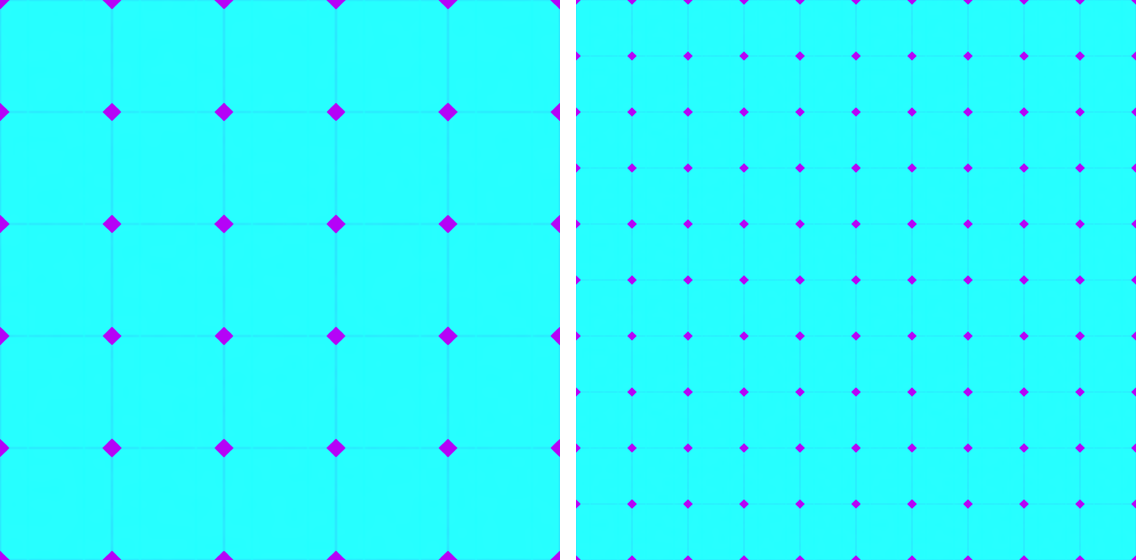
Left: one tile. Right: repeated 2 by 2.
Give the GLSL for this pattern, as a WebGL 2 fragment shader.

```glsl
#version 300 es
precision highp float;
// Cyan square tiles with faint blue joints and small violet diamonds at the corners.

uniform vec2 u_resolution;
out vec4 fragColor;

const float REPEATS = 5.0;
const vec3 TILE_CYAN = vec3(0.15, 1.0, 1.0);
const vec3 JOINT_BLUE = vec3(0.17, 0.89, 1.0);
const vec3 DIAMOND_VIOLET = vec3(0.71, 0.01, 0.97);

float hash(vec2 p) {
    vec3 q = fract(vec3(p.xyx) * 0.1031);
    q += dot(q, q.yzx + 33.33);
    return fract((q.x + q.y) * q.z);
}

// Value noise that wraps after the given whole period.
float wrappedNoise(vec2 p, float period) {
    vec2 cell = floor(p);
    vec2 f = smoothstep(0.0, 1.0, fract(p));
    vec2 a = mod(cell, period);
    vec2 b = mod(cell + 1.0, period);
    return mix(mix(hash(a), hash(vec2(b.x, a.y)), f.x),
               mix(hash(vec2(a.x, b.y)), hash(b), f.x), f.y);
}

// Soft-edged stripe centred on zero.
float stripe(float offset, float halfWidth, float blur) {
    return 1.0 - smoothstep(halfWidth - blur, halfWidth + blur, abs(offset));
}

// Signed distance to a diamond with slightly rounded corners.
float diamond(vec2 p, vec2 radii, float rounding) {
    vec2 q = abs(p) / radii;
    float flatSide = (q.x + q.y - 1.0) * min(radii.x, radii.y) * 0.7071;
    float tip = max(abs(p.x) - radii.x, abs(p.y) - radii.y) + rounding;
    return max(flatSide, tip);
}

void main() {
    vec2 uv = gl_FragCoord.xy / u_resolution;
    vec2 grid = uv * REPEATS;
    float pixel = REPEATS / min(u_resolution.x, u_resolution.y);

    // Offset from the nearest grid corner, and that corner's wrapped index.
    vec2 local = fract(grid + 0.5) - 0.5;
    vec2 corner = mod(floor(grid + 0.5), REPEATS);

    // Nearly invisible mottling and vertical bands at the tile quarters.
    float mottle = wrappedNoise(uv * 40.0, 40.0);
    float band = stripe(abs(local.x) - 0.25, 0.008, 0.006 + 0.5 * pixel);
    vec3 color = TILE_CYAN + vec3(0.008, 0.0, 0.0) * (mottle - 0.5);
    color.r -= 0.012 * band;

    // Joints: upright ones are stronger, level ones thin out at the quarters.
    float blur = 0.006 + 0.4 * pixel;
    float wear = mix(0.8, 1.0, wrappedNoise(uv * 60.0, 60.0));
    float upright = stripe(local.x, 0.011, blur) * 0.9;
    float level = stripe(local.y, 0.010, blur) * 0.75 * (1.0 - 0.7 * band);
    color = mix(color, JOINT_BLUE, max(upright, level) * wear);

    // Corner diamonds with a slight difference in size and a wavering edge.
    vec2 radii = vec2(0.086, 0.084) + 0.003 * (hash(corner + 7.0) - 0.5);
    float waver = 0.002 * (wrappedNoise(uv * 180.0, 180.0) - 0.5);
    float d = diamond(local, radii, 0.004) + waver;
    float edge = 0.75 * pixel;
    color = mix(color, DIAMOND_VIOLET, 1.0 - smoothstep(-edge, edge, d));

    fragColor = vec4(color, 1.0);
}
```
